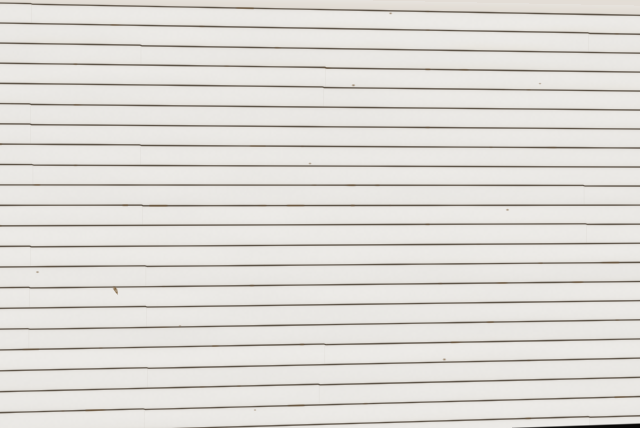
This texture is drawn by a Shadertoy shader. Its source:

```glsl
// White horizontal lap siding seen slightly askew, with thin dark shadow gaps and sparse stains.

// Gap positions, measured down from the top: start + pitch * k + growth * k * k
const vec2 GAP_START  = vec2(0.0078, 0.0352);     // x = left edge, y = right edge
const vec2 GAP_PITCH  = vec2(0.04668, 0.04414);
const vec2 GAP_GROWTH = vec2(0.0000586, 0.0000195);
const float GAP_WIDTH = 0.0031;
const float SHADOW_REACH = 0.0028;
const float JOINT_STEP = 0.0014;
const float JOINT_WIDTH = 0.0012;
const float SPECK_COUNT = 9.0;
const vec2 CHIP_POS = vec2(0.181, 0.679);         // fraction of width, height from top
const vec2 CHIP_SIZE = vec2(0.0048, 0.0085);

const vec3 PANEL  = vec3(0.918, 0.911, 0.898);
const vec3 TRIM   = vec3(0.890, 0.868, 0.838);
const vec3 GAP    = vec3(0.350, 0.325, 0.295);
const vec3 SHADOW = vec3(0.760, 0.735, 0.700);
const vec3 CREAM  = vec3(0.900, 0.872, 0.815);
const vec3 RUST   = vec3(0.460, 0.350, 0.220);
const vec3 GROUND = vec3(0.040, 0.035, 0.030);

float hash(float n) { return fract(sin(n * 127.1 + 3.7) * 43758.5); }

float hash2(vec2 p) { return fract(sin(dot(p, vec2(127.1, 311.7))) * 43758.5); }

float noise(vec2 p) {
    vec2 i = floor(p), f = fract(p);
    f = f * f * (3.0 - 2.0 * f);
    return mix(mix(hash2(i), hash2(i + vec2(1, 0)), f.x),
               mix(hash2(i + vec2(0, 1)), hash2(i + vec2(1, 1)), f.x), f.y);
}

float atX(vec2 ends, float x) { return mix(ends.x, ends.y, x); }

// Share of a pixel-wide window covered by a band of the given width
float bandCover(float d, float width, float px) {
    float h = 0.5 * width;
    return (clamp(d + 0.5 * px, -h, h) - clamp(d - 0.5 * px, -h, h)) / px;
}

// Each board has one end joint, near one of four columns
float jointX(float row) {
    float pick = floor(4.0 * hash(row + 40.0));
    float column = pick < 1.0 ? 0.05 : pick < 2.0 ? 0.225 : pick < 3.0 ? 0.503 : 0.915;
    return column + 0.012 * (hash(row + 71.0) - 0.5);
}

void mainImage(out vec4 fragColor, in vec2 fragCoord) {
    float aspect = iResolution.x / iResolution.y;
    float px = 1.0 / iResolution.y;
    float x = fragCoord.x / iResolution.x;
    float y = 1.0 - fragCoord.y * px;
    vec2 p = vec2(x * aspect, y);

    // Board coordinate: inverse of the gap spacing
    float pitch = atX(GAP_PITCH, x);
    float growth = atX(GAP_GROWTH, x);
    float drop = y - atX(GAP_START, x);
    float slope = sqrt(pitch * pitch + 4.0 * growth * drop);
    float k = 2.0 * drop / (pitch + slope);
    float line = floor(k + 0.5);
    float joint = jointX(line);
    float d = (k - line) * slope;                 // positive below the gap
    d -= JOINT_STEP * (smoothstep(joint - px, joint + px, x) - 0.5);
    float row = d < 0.0 ? line - 1.0 : line;
    float across = fract(k);

    // Board face: slight tone change, mottling, cream tint toward the top
    vec3 color = PANEL + 0.010 * (hash(row + 9.0) - 0.5) + 0.008 * (0.5 - across);
    color += 0.010 * (noise(vec2(p.x * 5.0, k * 1.3)) - 0.5);
    color += 0.006 * (noise(p * 190.0) - 0.5);
    float grime = noise(vec2(p.x * 9.0, row * 3.1)) * smoothstep(0.45, 1.0, across);
    color = mix(color, CREAM, grime * mix(0.40, 0.10, smoothstep(0.0, 0.35, y)));
    vec3 trim = mix(TRIM, PANEL, 0.6 * smoothstep(0.008, 0.03, -d));
    color = mix(color, trim, step(row, -0.5));

    // Faint upright seam at the board end
    float seam = bandCover((x - jointX(row)) * aspect, JOINT_WIDTH, px);
    color = mix(color, SHADOW, 0.22 * seam * step(0.0, row));

    // Gap with a soft shadow and patchy brown staining
    float wear = noise(vec2(p.x * 14.0, line * 7.3));
    float shade = exp(-max(abs(d) - 0.5 * GAP_WIDTH, 0.0) / SHADOW_REACH);
    color = mix(color, SHADOW, 0.32 * shade);
    float stain = smoothstep(0.86, 0.98, noise(vec2(p.x * 34.0, line * 5.7)));
    vec3 gapColor = mix(GAP, RUST, 0.15 + 0.45 * stain);
    float width = GAP_WIDTH * (0.88 + 0.24 * wear + 0.25 * stain);
    color = mix(color, gapColor, bandCover(d, width, 1.2 * px));

    // Scattered specks
    for (float i = 0.0; i < SPECK_COUNT; i++) {
        vec2 center = vec2(hash(i + 11.0) * aspect, hash(i + 23.0));
        float radius = mix(0.0008, 0.0022, hash(i + 37.0));
        float dist = length((p - center) * vec2(0.7, 1.0)) - radius;
        color = mix(color, RUST, 0.65 * (1.0 - smoothstep(-px, px, dist)));
    }

    // Tapered brown chip
    vec2 q = p - CHIP_POS * vec2(aspect, 1.0);
    q.x -= 0.45 * q.y;
    float taper = mix(1.1, 0.5, smoothstep(-CHIP_SIZE.y, CHIP_SIZE.y, q.y));
    float chip = (length(q / (CHIP_SIZE * vec2(taper, 1.0))) - 1.0) * CHIP_SIZE.x;
    vec3 chipColor = mix(RUST, CREAM, 0.5 * noise(p * 300.0));
    color = mix(color, chipColor, 1.0 - smoothstep(-px, px, chip));

    // Dark ground showing at the lower right corner
    float groundTop = 1.0 - 0.052 * (x - 0.80);
    color = mix(color, GROUND, smoothstep(-px, px, y - groundTop) * step(0.80, x));

    fragColor = vec4(clamp(color, 0.0, 1.0), 1.0);
}
```
